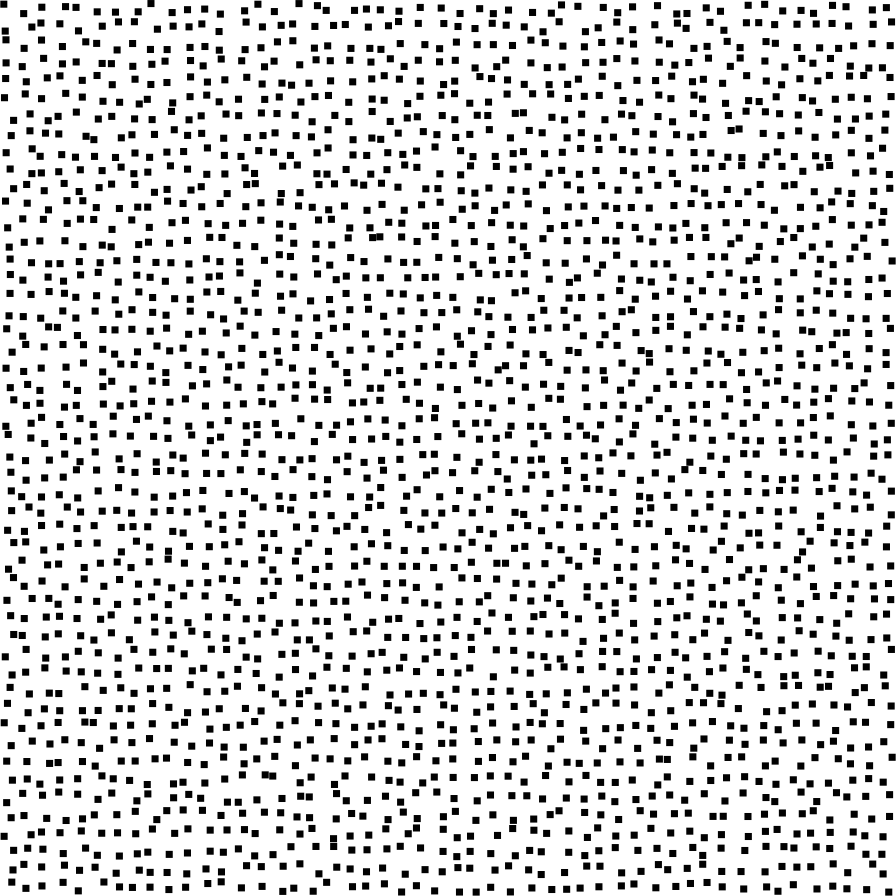
Write a Shadertoy shader that draws this texture.

```glsl
// Scatter of small black squares on white paper.
// A jittered grid places one axis-aligned square in each cell, kept inside
// that cell; edges are smoothed by the exact pixel coverage of each square.

const float CELLS = 50.0;           // grid cells along the canvas height
const float SQUARE_SIZE = 0.394;    // side of a square, in cells
const float JITTER = 0.606;         // range of the random centre, in cells
const vec3 PAPER_COLOR = vec3(1.0);
const vec3 INK_COLOR = vec3(0.004);

// Two random values in 0..1 for a grid cell
vec2 hash22(vec2 cell) {
    vec3 p = fract(cell.xyx * vec3(0.1031, 0.1030, 0.0973));
    p += dot(p, p.yzx + 33.33);
    return fract((p.xx + p.yz) * p.zy);
}

// Share of a pixel covered by a square centred at the origin
float squareCoverage(vec2 offset, float pixel) {
    vec2 inside = 0.5 * SQUARE_SIZE - abs(offset);
    vec2 cover = clamp(inside / pixel + 0.5, 0.0, 1.0);
    return cover.x * cover.y;
}

void mainImage(out vec4 fragColor, in vec2 fragCoord) {
    float pixel = CELLS / iResolution.y;
    vec2 pos = fragCoord * pixel;
    vec2 cell = floor(pos);

    // Gather the squares of this cell and its neighbours
    float paper = 1.0;
    for (int y = -1; y <= 1; y++) {
        for (int x = -1; x <= 1; x++) {
            vec2 id = cell + vec2(x, y);
            vec2 center = id + 0.5 + JITTER * (hash22(id + 17.0) - 0.5);
            paper *= 1.0 - squareCoverage(pos - center, pixel);
        }
    }

    fragColor = vec4(mix(INK_COLOR, PAPER_COLOR, paper), 1.0);
}
```
